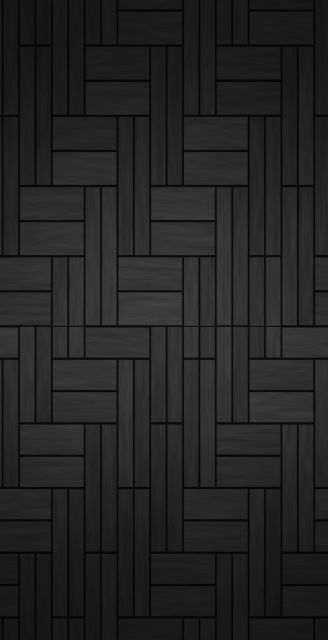
This pattern is drawn by a Shadertoy shader. Its source:

```glsl
// Dark wooden basket-weave parquet: paired planks stepping diagonally, lit from the middle.

const float COLUMNS      = 10.0;   // half-block columns; also the row cycle, as rows step by one
const float COLUMN_SHIFT = 3.58;   // where the first block starts
const float SEAM         = 0.51;   // height of the cut between the two courses, from the top
const float TOP_PHASE    = 0.35;   // row phase at the top edge, reached again at the bottom
const float UPPER_END    = 5.0;    // row phase just above the cut
const float LOWER_START  = 5.5;    // row phase just below the cut
const float GAP_FLAT     = 0.0033; // half widths of the gaps, in canvas widths
const float GAP_UPRIGHT  = 0.0025;
const float GAP_SEAM     = 0.0016;
const float SHADOW       = 0.008;  // soft darkening beside the gaps
const float TONE_EDGE    = 0.102;  // wood brightness at top and bottom
const float TONE_CENTRE  = 0.220;  // wood brightness in the middle
const float SIDE_DIM     = 0.86;
const float GAP_TONE     = 0.24;   // gap brightness relative to the wood
const float PLANK_VARY   = 0.18;
const float GRAIN        = 0.36;
const float TAU          = 6.28319;

float hash(vec2 p) {
    return fract(sin(dot(p, vec2(127.1, 311.7))) * 43758.5453);
}

float noise(vec2 p) {
    vec2 i = floor(p), f = fract(p);
    f = f * f * (3.0 - 2.0 * f);
    return mix(mix(hash(i), hash(i + vec2(1, 0)), f.x),
               mix(hash(i + vec2(0, 1)), hash(i + vec2(1, 1)), f.x), f.y);
}

// Wood streaks; p.x runs along the plank, p.y across it
float woodGrain(vec2 p, float seed) {
    vec2 offset = vec2(seed * 37.0, seed * 91.0);
    p.y += 0.008 * noise(p * vec2(14.0, 30.0) + offset);
    return 0.45 * noise(p * vec2(9.0, 75.0) + offset)
         + 0.35 * noise(p * vec2(22.0, 170.0) + offset.yx)
         + 0.20 * noise(p * vec2(60.0, 240.0) + offset);
}

// Distance from a position in 0..1 to the nearer end, scaled to a length
float endDistance(float t, float size) {
    return min(t, 1.0 - t) * size;
}

float gapMask(float d, float halfWidth, float pixel) {
    return smoothstep(halfWidth - pixel, halfWidth + pixel, d);
}

void mainImage(out vec4 fragColor, in vec2 fragCoord) {
    vec2 uv = fragCoord / iResolution.xy;
    float aspect = iResolution.y / iResolution.x;
    float pixel = 0.7 / iResolution.x;
    float down = 1.0 - uv.y;

    // Row phase: two courses of different row height, joined at the cut
    bool upper = down < SEAM;
    float rowsPerHeight = upper ? (UPPER_END - TOP_PHASE) / SEAM
                                : (COLUMNS + TOP_PHASE - LOWER_START) / (1.0 - SEAM);
    float row = upper ? TOP_PHASE + down * rowsPerHeight
                      : LOWER_START + (down - SEAM) * rowsPerHeight;
    float rowHeight = aspect / rowsPerHeight;
    float grainRow = aspect / (COLUMNS + UPPER_END - LOWER_START);
    float columnWidth = 1.0 / COLUMNS;
    float column = uv.x * COLUMNS - COLUMN_SHIFT;

    // Each row moves one column left: slots 0-1 lie flat, 2 and 3 stand upright.
    // The last two columns of the cycle hold one more upright pair, so that it wraps.
    float rowId = floor(row);
    float cycle = mod(column + rowId, COLUMNS);
    float slot = cycle < 8.0 ? mod(cycle, 4.0) : cycle - 6.0;
    bool flatBlock = slot < 2.0;

    vec2 id, local;      // block identity; position along and across the plank
    float plank, dFlat, dUpright;
    if (flatBlock) {
        float split = fract(row) * 2.0;
        plank = floor(split);
        id = vec2(floor(column) - floor(slot), rowId);
        local = vec2(slot * columnWidth, fract(split) * grainRow * 0.5);
        dFlat = endDistance(fract(split), rowHeight * 0.5);
        dUpright = endDistance(slot * 0.5, columnWidth * 2.0);
    } else {
        float split = fract(column) * 2.0;
        float startRow = rowId - step(3.0, slot);
        plank = floor(split);
        id = vec2(floor(column), startRow);
        local = vec2((row - startRow) * grainRow, fract(split) * columnWidth * 0.5);
        dFlat = endDistance((row - startRow) * 0.5, rowHeight * 2.0);
        dUpright = endDistance(fract(split), columnWidth * 0.5);
    }
    id = mod(id, COLUMNS);
    float seed = hash(id + vec2(0.0, plank * 17.0) + (flatBlock ? 0.0 : 41.0));

    // Wood: plank tone and grain
    float wood = 1.0 + PLANK_VARY * (seed - 0.5);
    wood *= 1.0 + GRAIN * (woodGrain(local, seed) - 0.5);
    wood *= flatBlock ? 1.04 : 0.97;

    // Gaps between planks, with a soft shadow on either side
    float dSeam = abs(down - SEAM) * aspect;
    float solid = gapMask(dFlat, GAP_FLAT, pixel)
                * gapMask(dUpright, GAP_UPRIGHT, pixel)
                * gapMask(dSeam, GAP_SEAM, pixel);
    wood *= mix(0.84, 1.0, smoothstep(0.0, SHADOW, min(dFlat, dUpright)));
    wood *= mix(GAP_TONE, 1.0, solid);

    // Periodic light, brightest in the middle
    vec2 glow = 0.5 - 0.5 * cos(TAU * uv);
    float light = mix(TONE_EDGE, TONE_CENTRE, glow.y) * mix(SIDE_DIM, 1.0, sqrt(glow.x));

    fragColor = vec4(vec3(wood * light), 1.0);
}
```
